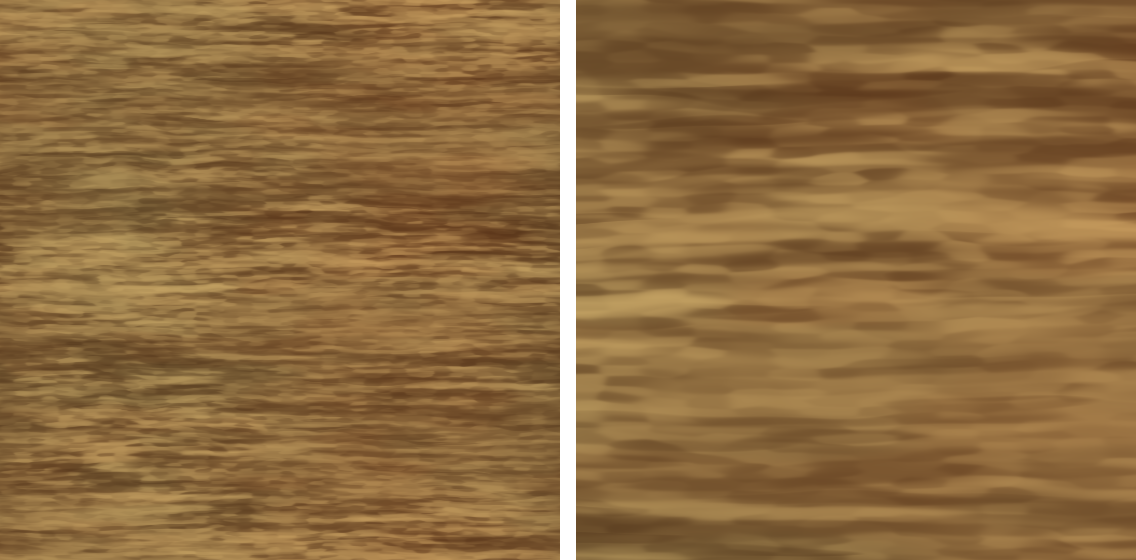
Left: the whole. Right: its middle third, enlarged.
Reproduce this texture procedurally as a WebGL 2 fragment shader.

```glsl
#version 300 es
precision highp float;

uniform vec2 u_resolution;
out vec4 fragColor;

const float TAU = 6.28318;

vec3 hash3(vec2 cell, float seed) {
    vec3 q = fract(vec3(cell.xyx) * vec3(0.1031, 0.1030, 0.0973) + seed * 0.137);
    q += dot(q, q.yxz + 33.33);
    return fract((q.xxy + q.yzz) * q.zyx);
}

// Soft cellular noise that wraps after "repeats" cells, from -1 to 1
float softCells(vec2 p, vec2 repeats, float seed) {
    vec2 base = floor(p * repeats);
    vec2 local = p * repeats - base;
    float sum = 0.0, total = 0.0;
    for (int y = -1; y <= 1; y++) {
        for (int x = -1; x <= 1; x++) {
            vec2 offset = vec2(x, y);
            vec3 rnd = hash3(mod(base + offset, repeats), seed);
            vec2 d = offset + 0.15 + 0.7 * rnd.xy - local;
            float weight = exp(-7.0 * dot(d, d));
            sum += weight * rnd.z;
            total += weight;
        }
    }
    return 2.0 * sum / total - 1.0;
}

void main() {
    vec2 uv = gl_FragCoord.xy / u_resolution;

    // Knots: dark smudges that bend the nearby grain
    vec2 grain = uv;
    float smudge = 0.0;
    for (int i = 0; i < 2; i++) {
        vec2 center = vec2(0.27 - 0.04 * float(i), 0.70 - 0.43 * float(i));
        vec2 d = fract(uv - center + 0.5) - 0.5;
        grain.y += 0.15 * d.x * exp(-dot(d * d, vec2(300.0, 700.0)));
        d.y += 0.012 * sin(TAU * 6.0 * uv.x);
        smudge += exp(-dot(d * d, vec2(500.0, 1400.0)));
    }

    // Slight waviness along the board
    grain.y += 0.0025 * sin(TAU * (uv.x + 2.0 * uv.y))
             + 0.0012 * sin(TAU * (3.0 * uv.x - 5.0 * uv.y))
             + 0.0005 * sin(TAU * (11.0 * uv.x + 9.0 * uv.y));

    // Broad bands and patches
    float tone = 0.20 * cos(TAU * 2.0 * grain.y) + 0.25 * cos(TAU * 4.0 * grain.y);
    tone += 0.42 * softCells(grain, vec2(3.0, 13.0), 1.0);
    tone += 0.25 * softCells(grain, vec2(7.0, 24.0), 2.0);

    // Streaks, from wide to fibre thin, stronger in some regions
    float strength = 1.0 + 0.4 * softCells(grain, vec2(3.0, 8.0), 3.0);
    float streaks = 0.42 * softCells(grain, vec2(3.0, 46.0), 4.0);
    streaks += 0.68 * softCells(grain, vec2(5.0, 92.0), 5.0);
    streaks += 0.72 * softCells(grain, vec2(13.0, 140.0), 6.0);
    streaks += 0.55 * softCells(grain, vec2(40.0, 180.0), 7.0);
    tone += strength * streaks;

    // Thin dark pores
    tone -= 0.6 * smoothstep(0.5, 0.85, softCells(grain, vec2(8.0, 125.0), 8.0));
    tone = tone - 0.7 * smudge + 0.06;
    tone = 1.2 * tone / (1.0 + 0.4 * abs(tone));

    // Warm red-brown against olive
    float warmth = -0.45 * sin(TAU * uv.x) + 0.5 * softCells(grain, vec2(3.0, 11.0), 9.0)
                 + 0.35 * softCells(grain, vec2(9.0, 40.0), 10.0);

    vec3 color = vec3(0.55, 0.417, 0.241) + tone * vec3(0.125, 0.12, 0.08);
    color += warmth * vec3(0.014, -0.013, -0.012);
    fragColor = vec4(clamp(color, 0.0, 1.0), 1.0);
}
```
